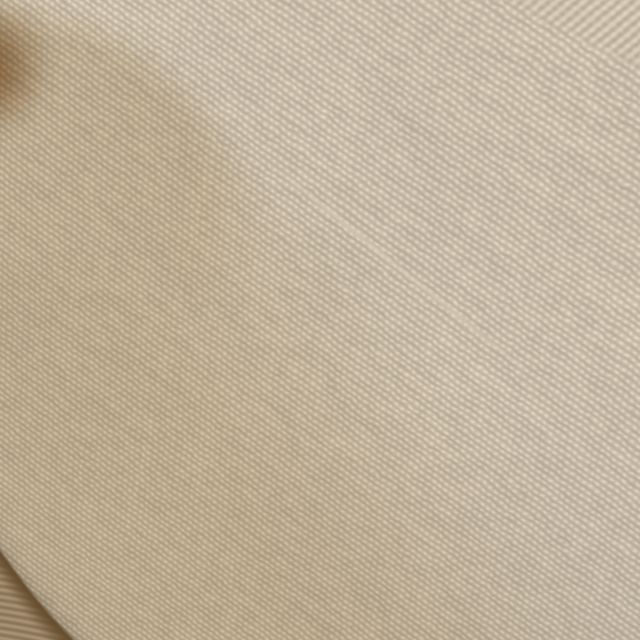
Reproduce this texture procedurally as a WebGL 1 fragment shader.

```glsl
precision highp float;
// Beige upholstery weave: slanted rows of small beads under soft side light, with a seam in one corner.

uniform vec2 u_resolution;

#define ROWS 108.0          // thread rows per canvas unit
#define BEADS 88.0          // beads per canvas unit along a row
#define ROW_ANGLE -0.64     // slant of the rows, radians
#define PERSPECTIVE 0.14    // growth of the weave towards the upper right
#define RELIEF 0.066        // contrast of the weave
#define WEAR 0.055          // variation between beads and threads
#define LIGHT_CLOTH vec3(0.792, 0.744, 0.668)
#define SHADED_CLOTH vec3(0.728, 0.662, 0.555)
#define BROWN_SHADOW vec3(0.500, 0.375, 0.225)
#define UNDER_CLOTH vec3(0.600, 0.515, 0.400)

const float PI = 3.14159;

float hash(vec2 p) {
  return fract(sin(dot(p, vec2(127.1, 311.7))) * 43758.5453);
}

float noise(vec2 p) {
  vec2 i = floor(p), f = fract(p);
  f = f * f * (3.0 - 2.0 * f);
  return mix(mix(hash(i), hash(i + vec2(1.0, 0.0)), f.x),
             mix(hash(i + vec2(0.0, 1.0)), hash(i + 1.0), f.x), f.y);
}

// Coordinates along and across the rows, stretched by perspective.
vec2 weaveCoords(vec2 p) {
  vec2 d = p - 0.5;
  d *= 1.0 - PERSPECTIVE * (d.x + d.y);
  d += 0.002 * (vec2(noise(p * 14.0), noise(p * 14.0 + 31.0)) - 0.5);
  float c = cos(ROW_ANGLE), s = sin(ROW_ANGLE);
  return vec2(c * d.x + s * d.y, c * d.y - s * d.x) * vec2(BEADS, ROWS);
}

// Soft staggered beads on continuous rows; result is relief around zero.
float beads(vec2 uv) {
  uv += 0.3 * (vec2(noise(uv * 0.8), noise(uv * 0.8 + 57.0)) - 0.5);
  float row = floor(uv.y);
  uv.x += 0.5 * mod(row, 2.0) + 0.25 * (hash(vec2(row, 7.0)) - 0.5);
  float ridge = -cos(2.0 * PI * uv.y);
  float bead = -cos(2.0 * PI * uv.x) * (0.5 + 0.5 * ridge);
  float beadWear = noise(uv * vec2(0.9, 1.0) + 13.0) - 0.5;
  float threadWear = noise(vec2(uv.x * 0.07, row * 3.7)) - 0.5;
  return RELIEF * (ridge + 0.75 * bead) + WEAR * (beadWear + 0.5 * threadWear);
}

// Broad colour of the cloth: lit side, curved shadow edge and dark blur.
vec3 clothShade(vec2 p) {
  float arc = length(p - vec2(-0.03, 0.55)) - 0.44;
  float softness = mix(0.16, 0.04, smoothstep(0.45, 0.85, p.y));
  float curved = 1.0 - smoothstep(-softness, softness, arc);
  float broad = 1.0 - smoothstep(-0.32, 0.28, p.x + 0.6 * p.y - 0.77);
  broad *= 1.0 - smoothstep(0.55, 0.85, p.y);
  float shade = max(curved * 0.92, broad);
  vec3 color = mix(LIGHT_CLOTH, SHADED_CLOTH, shade);
  color *= 1.0 - 0.04 * smoothstep(0.55, 0.0, p.y) * smoothstep(0.3, 1.0, p.x);

  // Brown blur on the upper left edge.
  float blur = length((p - vec2(-0.03, 0.895)) / 0.13);
  color = mix(color, BROWN_SHADOW, 0.9 * (1.0 - smoothstep(0.1, 1.0, blur)));
  return color * (1.0 + 0.02 * (noise(p * 6.0) - 0.5));
}

// Pale slub thread (x) and a faint upright fault line (y) in the weave.
vec2 slubs(vec2 p) {
  float across = p.y - 0.73 + 0.81 * (p.x - 0.44);
  float span = smoothstep(0.38, 0.50, p.x) * (1.0 - smoothstep(0.70, 0.90, p.x));
  float pale = exp(-pow(across / 0.005, 2.0)) * span;
  float fault = p.x - 0.205 - 0.22 * (p.y - 0.2);
  float upright = exp(-pow(fault / 0.004, 2.0));
  upright *= smoothstep(0.15, 0.25, p.y) * (1.0 - smoothstep(0.6, 0.9, p.y));
  return vec2(pale, upright);
}

// Ribbed cloth behind the seam, darkest in the crease.
vec3 underCloth(vec2 p, float depth, float detail) {
  float rib = sin(2.0 * PI * (p.y * 92.0 + p.x * 14.0 + 40.0 * p.x * p.x));
  vec3 color = UNDER_CLOTH * (1.0 + 0.11 * rib * detail);
  return mix(BROWN_SHADOW * 0.8, color, smoothstep(0.0, 0.035, depth));
}

void main() {
  vec2 p = gl_FragCoord.xy / u_resolution;
  float pixel = 1.0 / min(u_resolution.x, u_resolution.y);
  float detail = 1.0 - smoothstep(0.3, 0.7, ROWS * pixel);

  // Beads, turning into rising ribs in the upper right corner.
  float relief = beads(weaveCoords(p));
  float ribs = 0.075 * sin(2.0 * PI * 72.0 * dot(p, vec2(-0.64, 0.77)));
  float corner = smoothstep(-0.015, 0.015, p.y + 0.5 * p.x - 1.395);
  relief = mix(relief, ribs + 0.3 * relief, corner);

  // Slubs flatten the beads under them and catch the light.
  vec2 slub = slubs(p);
  relief = relief * (1.0 - 0.6 * slub.x) + dot(slub, vec2(0.05, 0.02));
  vec3 color = clothShade(p) * (1.0 + relief * detail);

  // Rolled edge and seam in the lower left corner.
  float seam = dot(p, vec2(0.773, 0.635)) - 0.089 + 0.004 * sin(p.x * 28.0);
  color *= 1.0 - 0.16 * exp(-max(seam, 0.0) / 0.012);
  float top = smoothstep(-0.002 - pixel, 0.002 + pixel, seam);
  color = mix(underCloth(p, -seam, detail), color, top);

  gl_FragColor = vec4(color, 1.0);
}
```
